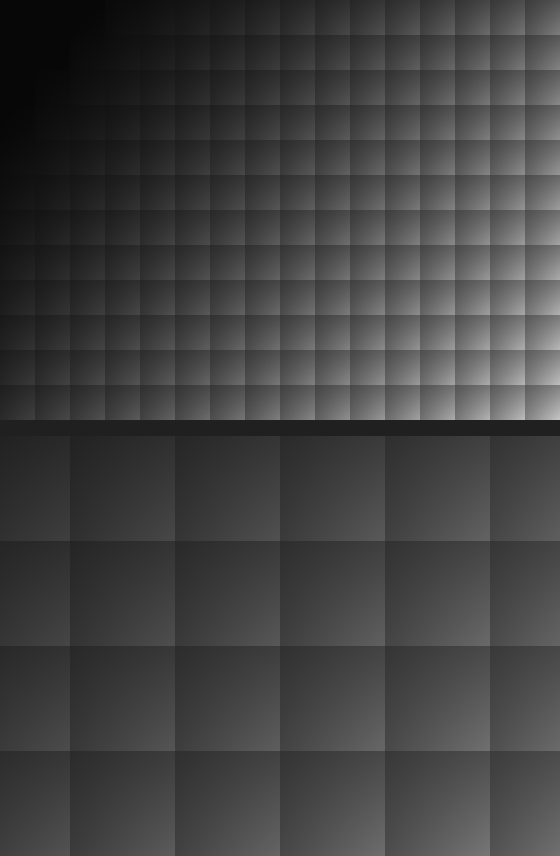
Top: the whole. Bottom: its middle third, enlarged.
This background is drawn by a Shadertoy shader. Its source:

```glsl
const vec2 TILES = vec2(16.0, 12.0);     // repeats across and down
const vec2 TILE_STEP = vec2(0.0247, 0.0182); // brightness gained per column and row
const float BASE_LEVEL = -0.02;          // brightness of the top left tile
const float BLACK_LEVEL = 0.028;         // darkest grey
const float SHADE_MIN = 0.66;            // shade at a tile's top left corner
const float SHADE_SLOPE = 0.25;          // shade gained along each tile side
const float SHADE_GLOW = 0.25;           // extra shade at the bottom right corner
const int SAMPLES = 2;                   // antialiasing samples per axis

// Grey level at uv, measured from the top left corner
float tileGrey(vec2 uv) {
    vec2 grid = uv * TILES;
    vec2 cell = floor(grid);
    vec2 local = fract(grid);
    float level = BASE_LEVEL + dot(cell, TILE_STEP);
    float shade = SHADE_MIN + SHADE_SLOPE * (local.x + local.y)
                + SHADE_GLOW * local.x * local.y;
    return max(level * shade, BLACK_LEVEL);
}

void mainImage(out vec4 fragColor, in vec2 fragCoord) {
    // Average subsamples to smooth the tile edges
    float grey = 0.0;
    for (int j = 0; j < SAMPLES; j++) {
        for (int i = 0; i < SAMPLES; i++) {
            vec2 offset = (vec2(i, j) + 0.5) / float(SAMPLES) - 0.5;
            vec2 uv = (fragCoord + offset) / iResolution.xy;
            grey += tileGrey(vec2(uv.x, 1.0 - uv.y));
        }
    }
    grey /= float(SAMPLES * SAMPLES);
    fragColor = vec4(vec3(grey), 1.0);
}
```
